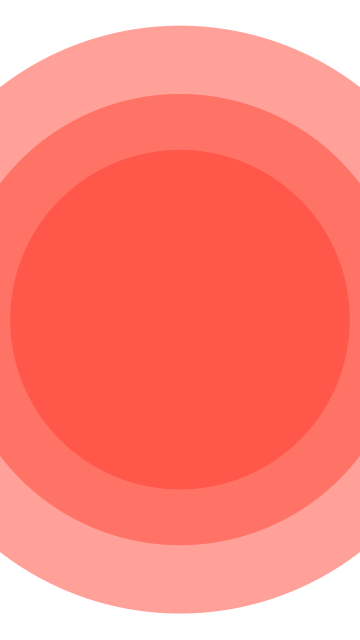
This background is drawn by a Shadertoy shader. Its source:

```glsl
// Three concentric coral discs, paler outwards, on a white ground.

const vec3 WHITE = vec3(1.0);
const vec3 PALE_CORAL = vec3(1.0, 0.63, 0.60);
const vec3 MID_CORAL = vec3(1.0, 0.45, 0.40);
const vec3 DEEP_CORAL = vec3(1.0, 0.343, 0.29);

// Signed distance to a circle centred on the origin
float circleDistance(vec2 p, float radius) {
    return length(p) - radius;
}

// Lays a smooth-edged disc over the base colour
vec3 paintDisc(vec3 base, vec3 tint, vec2 p, float radius, float pixel) {
    float coverage = clamp(0.5 - circleDistance(p, radius) / pixel, 0.0, 1.0);
    return mix(base, tint, coverage);
}

void mainImage(out vec4 fragColor, in vec2 fragCoord) {
    // Centred coordinates, one unit per canvas height
    float pixel = 1.0 / iResolution.y;
    vec2 p = (fragCoord - 0.5 * iResolution.xy) * pixel;
    p.y -= 0.0006;

    // Discs from the widest to the narrowest
    vec3 color = WHITE;
    color = paintDisc(color, PALE_CORAL, p, 0.4593, pixel);
    color = paintDisc(color, MID_CORAL, p, 0.3525, pixel);
    color = paintDisc(color, DEEP_CORAL, p, 0.2653, pixel);

    fragColor = vec4(color, 1.0);
}
```
